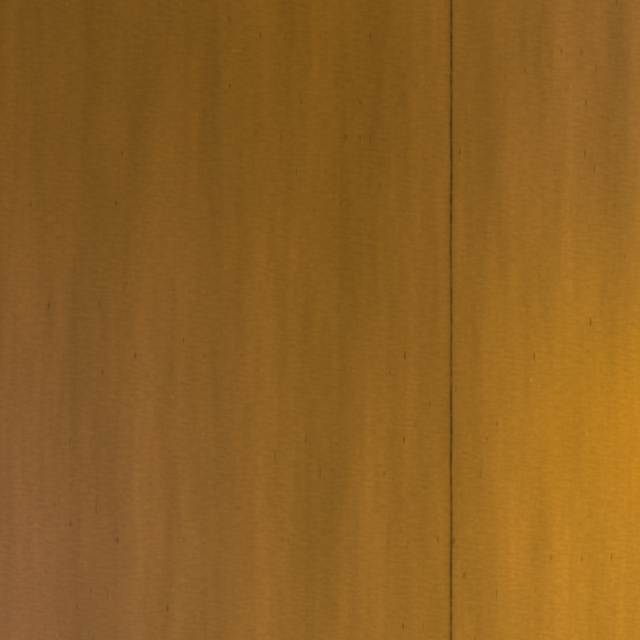
Write a Shadertoy shader that draws this texture.

```glsl
const vec3 TOP_LEFT = vec3(0.455, 0.305, 0.105);
const vec3 TOP_MID = vec3(0.485, 0.325, 0.095);
const vec3 TOP_RIGHT = vec3(0.585, 0.400, 0.175);
const vec3 LOW_LEFT = vec3(0.535, 0.365, 0.215);
const vec3 LOW_MID = vec3(0.575, 0.395, 0.145);
const vec3 LOW_RIGHT = vec3(0.730, 0.500, 0.145);
const vec3 AMBER_GLOW = vec3(0.035, 0.022, -0.035);
const vec3 STREAK_TINT = vec3(1.0, 0.92, 1.25);

const float STREAK_AMOUNT = 0.115;
const float FIBRE_AMOUNT = 0.055;
const float SPECKLE_AMOUNT = 0.045;
const float PORE_AMOUNT = 0.16;
const float FLECK_AMOUNT = 0.10;

const float SEAM_X = 0.705;
const float SEAM_WIDTH = 0.0022;
const float SEAM_DEPTH = 0.36;

vec2 hashGradient(vec2 cell) {
    vec3 p = fract(cell.xyx * vec3(0.1031, 0.1030, 0.0973));
    p += dot(p, p.yzx + 33.33);
    float angle = 6.2832 * fract((p.x + p.y) * p.z);
    return vec2(cos(angle), sin(angle));
}

float gradientNoise(vec2 p) {
    vec2 i = floor(p);
    vec2 f = p - i;
    vec2 u = f * f * f * (f * (f * 6.0 - 15.0) + 10.0);
    float a = dot(hashGradient(i), f);
    float b = dot(hashGradient(i + vec2(1, 0)), f - vec2(1, 0));
    float c = dot(hashGradient(i + vec2(0, 1)), f - vec2(0, 1));
    float d = dot(hashGradient(i + vec2(1, 1)), f - vec2(1, 1));
    return mix(mix(a, b, u.x), mix(c, d, u.x), u.y);
}

// Broad lighting: dark at the top, rosy at lower left, amber at lower right
vec3 boardColour(vec2 uv) {
    float toMid = smoothstep(0.0, 0.6, uv.x);
    float toRight = smoothstep(0.5, 1.05, uv.x);
    vec3 top = mix(mix(TOP_LEFT, TOP_MID, toMid), TOP_RIGHT, toRight);
    vec3 low = mix(mix(LOW_LEFT, LOW_MID, toMid), LOW_RIGHT, toRight);
    float glow = smoothstep(0.65, 1.0, uv.x) * exp(-pow((uv.y - 0.38) / 0.22, 2.0));
    return mix(low, top, smoothstep(-0.05, 1.0, uv.y)) + AMBER_GLOW * glow;
}

// Long vertical bands, from wide and soft to narrow and short
float grainStreaks(vec2 p) {
    float sum = 0.0;
    float weight = 0.75;
    vec2 scale = vec2(11.0, 0.9);
    for (int i = 0; i < 4; i++) {
        sum += weight * gradientNoise(p * scale + 17.3 * float(i));
        scale *= vec2(2.1, 2.3);
        weight *= 0.72;
    }
    return sum;
}

// Sparse short marks, elongated by the given scale
float sparseMarks(vec2 p, vec2 scale, float threshold) {
    return smoothstep(threshold, threshold + 0.25, gradientNoise(p * scale));
}

// Thin broken joint between two boards, with a soft shadow
float seamShade(vec2 p) {
    float wobble = 0.0012 * gradientNoise(vec2(3.7, p.y * 14.0));
    float d = p.x - SEAM_X - wobble;
    float line = exp(-d * d / (SEAM_WIDTH * SEAM_WIDTH));
    float shadow = exp(-d * d / (20.0 * SEAM_WIDTH * SEAM_WIDTH));
    float wear = 0.85 + 0.5 * gradientNoise(vec2(8.2, p.y * 75.0))
                      + 0.3 * gradientNoise(vec2(5.4, p.y * 9.0));
    return SEAM_DEPTH * line * wear + 0.06 * shadow;
}

void mainImage(out vec4 fragColor, in vec2 fragCoord) {
    vec2 uv = fragCoord / iResolution.xy;
    vec2 p = fragCoord / iResolution.y;

    // Bend the grain gently; the boards carry separate grain
    vec2 grain = p;
    grain.x += 0.016 * gradientNoise(p * vec2(3.0, 1.6) + 4.1);
    grain.y += 7.0 * step(SEAM_X, p.x);

    float shade = 1.0 - PORE_AMOUNT * sparseMarks(grain + 2.7, vec2(125.0, 38.0), 0.43);
    shade += FLECK_AMOUNT * sparseMarks(grain + 5.9, vec2(130.0, 70.0), 0.46);

    // Fine cross fibres, slightly slanted, and irregular speckle
    vec2 slanted = vec2(p.x, p.y + 0.12 * p.x);
    shade += FIBRE_AMOUNT * gradientNoise(slanted * vec2(58.0, 215.0));
    shade += SPECKLE_AMOUNT * gradientNoise(p * vec2(165.0, 140.0) + 9.4);
    shade -= seamShade(p);

    vec3 streaks = 1.0 + STREAK_AMOUNT * grainStreaks(grain) * STREAK_TINT;
    fragColor = vec4(clamp(boardColour(uv) * streaks * shade, 0.0, 1.0), 1.0);
}
```
